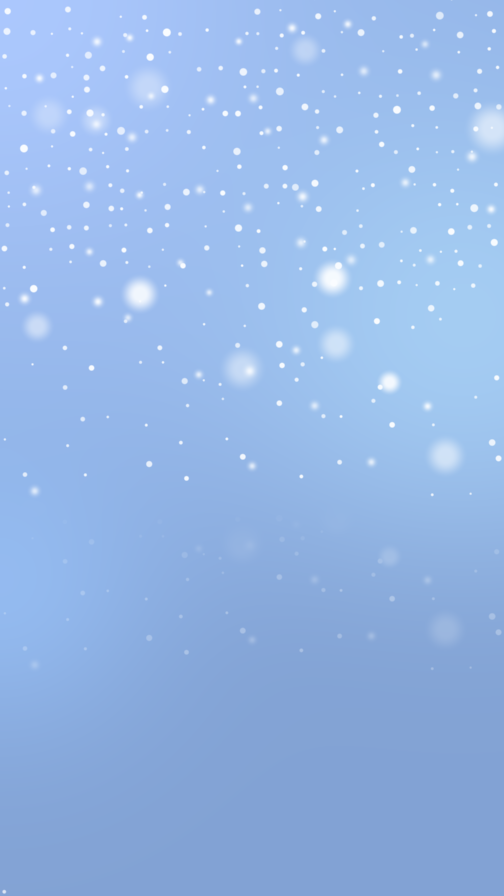
This background is drawn by a WebGL 2 fragment shader. Its source:

```glsl
#version 300 es
precision highp float;
// Snowfall over a soft blue sky. The sky is a vertical gradient with three glows;
// fine dots and hazy flakes come from jittered cells, plus a few large orbs.
// A faint lowered copy of the snow fades in beneath the main fall.
#define SNOW_FLOOR 0.795
#define DENSE_FROM 1.12
#define DENSE_FULL 1.28
#define ECHO_DROP 0.345
#define ECHO_STRENGTH 0.32
#define DOT_CELLS 26.0
#define HAZE_CELLS 9.0

uniform vec2 u_resolution;
out vec4 fragColor;

const vec3 LOW_BLUE = vec3(0.51, 0.635, 0.83);
const vec3 HIGH_BLUE = vec3(0.58, 0.71, 0.91);
const vec3 RIGHT_GLOW = vec3(0.65, 0.81, 0.955);
const vec3 LEFT_GLOW = vec3(0.585, 0.74, 0.95);
const vec3 CORNER_GLOW = vec3(0.68, 0.79, 1.0);
const vec3 SNOW = vec3(0.98, 0.99, 1.0);

// Large orbs: centre, radius, opacity
const int ORB_COUNT = 12;
const vec4 ORBS[ORB_COUNT] = vec4[](
  vec4(0.294, 1.604, 0.049, 0.36), vec4(0.097, 1.549, 0.042, 0.30),
  vec4(0.190, 1.539, 0.035, 0.36), vec4(0.606, 1.678, 0.035, 0.36),
  vec4(0.977, 1.523, 0.056, 0.60), vec4(0.278, 1.194, 0.040, 0.90),
  vec4(0.660, 1.225, 0.040, 0.95), vec4(0.074, 1.130, 0.034, 0.50),
  vec4(0.481, 1.046, 0.047, 0.46), vec4(0.667, 1.095, 0.040, 0.52),
  vec4(0.773, 1.019, 0.026, 0.92), vec4(0.884, 0.873, 0.043, 0.55));

vec3 hash3(vec2 cell) {
  vec3 q = fract(cell.xyx * vec3(0.1031, 0.1030, 0.0973));
  q += dot(q, q.yxz + 33.33);
  return fract((q.xxy + q.yzz) * q.zyx);
}

float glow(vec2 p, vec2 centre, float radius) {
  vec2 d = (p - centre) / radius;
  return exp(-dot(d, d));
}

vec3 sky(vec2 p) {
  vec3 color = mix(LOW_BLUE, HIGH_BLUE, smoothstep(0.40, 1.15, p.y));
  color = mix(color, CORNER_GLOW, 0.9 * glow(p, vec2(0.0, 1.78), 0.55));
  color = mix(color, RIGHT_GLOW, 0.9 * glow(p, vec2(0.92, 1.15), 0.42));
  return mix(color, LEFT_GLOW, 0.9 * glow(p, vec2(0.0, 0.62), 0.32));
}

// Chance of a flake, by the height of its centre
float density(float y, float sparse, float dense) {
  return step(SNOW_FLOOR, y) * mix(sparse, dense, smoothstep(DENSE_FROM, DENSE_FULL, y));
}

float dots(vec2 p, float pixel) {
  vec2 cell = floor(p * DOT_CELLS);
  vec3 place = hash3(cell);
  vec3 look = hash3(cell + 71.0);
  vec2 centre = (cell + mix(vec2(0.22), vec2(0.78), place.xy)) / DOT_CELLS;
  float radius = mix(0.0020, 0.0078, look.x * look.x);
  float disc = 1.0 - smoothstep(radius - pixel, radius + pixel, distance(p, centre));
  return disc * mix(0.7, 1.0, look.y) * step(place.z, density(centre.y, 0.21, 0.58));
}

float haze(vec2 p) {
  vec2 cell = floor(p * HAZE_CELLS);
  vec3 place = hash3(cell + 19.0);
  vec3 look = hash3(cell + 137.0);
  vec2 centre = (cell + mix(vec2(0.2), vec2(0.8), place.xy)) / HAZE_CELLS;
  float radius = mix(0.013, 0.021, look.x);
  float d = distance(p, centre) / radius;
  float body = exp(-5.0 * d * d) * (1.0 - smoothstep(0.7, 1.0, d));
  return body * mix(0.6, 0.95, look.y) * step(place.z, density(centre.y, 0.4, 0.55));
}

float orbs(vec2 p) {
  float clear = 1.0;
  for (int i = 0; i < ORB_COUNT; i++) {
    vec4 orb = ORBS[i];
    float d = distance(p, orb.xy) / orb.z;
    clear *= 1.0 - orb.w * (1.0 - smoothstep(0.25, 1.05, d));
  }
  return 1.0 - clear;
}

float snow(vec2 p, float pixel) {
  return 1.0 - (1.0 - dots(p, pixel)) * (1.0 - haze(p)) * (1.0 - orbs(p));
}

void main() {
  float pixel = 1.0 / u_resolution.x;
  vec2 p = gl_FragCoord.xy * pixel;
  vec3 color = mix(sky(p), SNOW, snow(p, pixel));

  // Faint lowered copy of the snow
  float echo = ECHO_STRENGTH * (1.0 - smoothstep(0.58, 0.80, p.y));
  color = mix(color, SNOW, echo * snow(p + vec2(0.0, ECHO_DROP), pixel));
  fragColor = vec4(color, 1.0);
}
```
